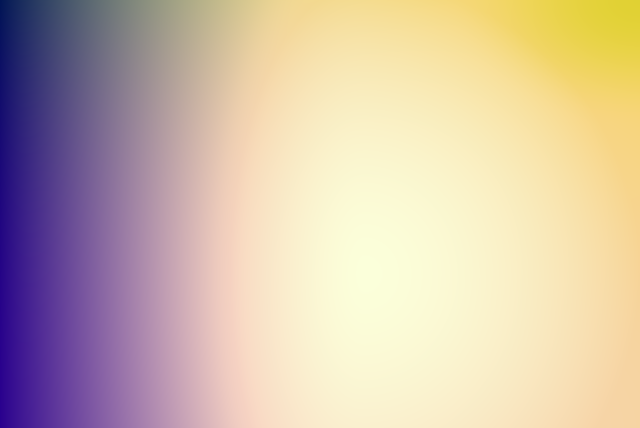
This background is drawn by a WebGL 2 fragment shader. Its source:

```glsl
#version 300 es
precision highp float;

uniform vec2 u_resolution;
out vec4 outColor;

// Glow: centre, and reach to the left, right and vertically
const vec2 GLOW_CENTER = vec2(0.57, 0.36);
const float REACH_LEFT = 0.21;
const float REACH_RIGHT = 0.43;
const float REACH_VERTICAL = 0.68;
const float GLOW_FALLOFF = 1.6;

// Ridge: curved line where the shadow meets the warm field
const float RIDGE_X = 0.36;
const float RIDGE_BEND = 0.21;
const float RIDGE_SOFTNESS = 0.08;
const float SHADOW_CURVE = 0.92;

const vec3 GLOW_COLOR = vec3(0.985, 1.0, 0.855);
const vec3 SHADOW_LOW = vec3(0.16, 0.0, 0.555);
const vec3 SHADOW_HIGH = vec3(0.0, 0.08, 0.33);
const vec3 RIDGE_LOW = vec3(0.975, 0.835, 0.765);
const vec3 RIDGE_HIGH = vec3(0.95, 0.85, 0.58);
const vec3 EDGE_LOW = vec3(0.965, 0.83, 0.64);
const vec3 EDGE_HIGH = vec3(0.975, 0.84, 0.36);
const vec3 OLIVE_LIFT = vec3(0.03, 0.07, 0.03);
const vec3 CORNER_COLOR = vec3(0.88, 0.82, 0.2);
const float CORNER_REACH = 0.3;

float softMin(float a, float b, float k) {
    float h = max(k - abs(a - b), 0.0) / k;
    return min(a, b) - 0.25 * k * h * h;
}

// Elliptical glow with a shorter reach on the shadow side
float glowAmount(vec2 p) {
    vec2 offset = p - GLOW_CENTER;
    float reach = offset.x < 0.0 ? REACH_LEFT : REACH_RIGHT;
    float d = length(offset / vec2(reach, REACH_VERTICAL));
    return max(1.0 - pow(d, GLOW_FALLOFF), 0.0);
}

// Horizontal blend: shadow, ridge, warm right edge
vec3 backdrop(vec2 p) {
    float dy = p.y - GLOW_CENTER.y;
    float ridgeX = RIDGE_X + RIDGE_BEND * dy * dy;
    float height3 = p.y * p.y * p.y;

    vec3 shadow = mix(SHADOW_LOW, SHADOW_HIGH, p.y * p.y);
    vec3 ridge = mix(RIDGE_LOW, RIDGE_HIGH, height3);
    vec3 edge = mix(EDGE_LOW, EDGE_HIGH, pow(p.y, 1.8));

    float lit = pow(max(softMin(p.x / ridgeX, 1.0, RIDGE_SOFTNESS), 0.0), SHADOW_CURVE);
    float warm = clamp((p.x - ridgeX) / (1.0 - ridgeX), 0.0, 1.0);
    vec3 color = mix(shadow, mix(ridge, edge, warm), lit);
    return color + OLIVE_LIFT * height3 * 4.0 * lit * (1.0 - lit);
}

void main() {
    vec2 p = gl_FragCoord.xy / u_resolution;
    vec3 color = backdrop(p);

    // Yellow-green upper right corner
    float corner = 1.0 - smoothstep(0.0, CORNER_REACH, distance(p, vec2(1.0)));
    color = mix(color, CORNER_COLOR, corner);

    color = mix(color, GLOW_COLOR, glowAmount(p));
    outColor = vec4(clamp(color, 0.0, 1.0), 1.0);
}
```
